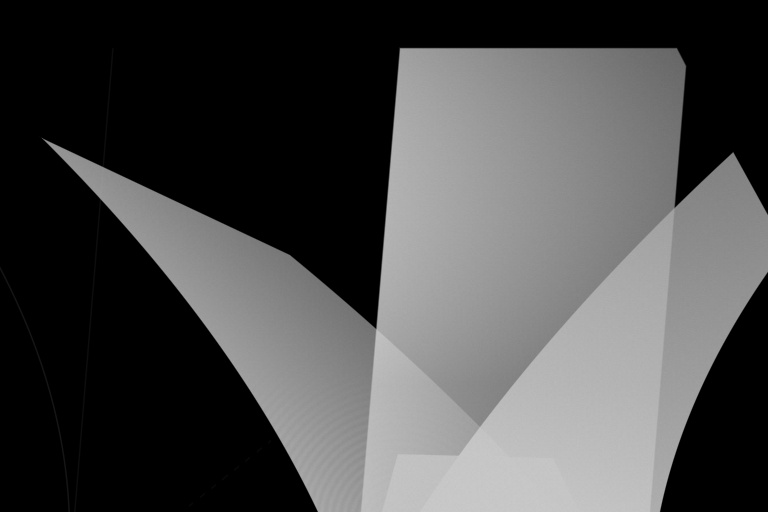
Reproduce this background procedurally as a Shadertoy shader.

```glsl
// Translucent grey blades fan up from the lower edge of a black field.
// Each blade is the overlap of smooth half planes bounded by lines or
// parabolas, lit by its own gradient and laid as a veil over the others.

#define ASPECT 1.5        // width of the design, its height being 1
#define VEIL 0.2          // light passed through from the layer below
#define GRAIN 0.012       // strength of the fine noise
#define RIPPLE 0.012      // strength of the rings on the left blade
#define LINE_WIDTH 0.0012 // half width of the faint outlines
#define LINE_LIGHT 0.085  // brightness of the faint outlines

float hash(vec2 cell) {
    return fract(sin(dot(cell, vec2(127.1, 311.7))) * 43758.5453);
}

// Signed distance to the curve x = k.x + k.y*y + k.z*y*y, positive on its right.
float curve(vec2 p, vec3 k) {
    float slope = k.y + 2.0 * k.z * p.y;
    return (p.x - k.x - p.y * (k.y + k.z * p.y)) / sqrt(1.0 + slope * slope);
}

// Signed distance to the line through a with the given slope, positive below.
float below(vec2 p, vec2 a, float slope) {
    return (a.y + slope * (p.x - a.x) - p.y) / sqrt(1.0 + slope * slope);
}

float cover(float d, float blur) {
    return smoothstep(-blur, blur, d);
}

// Lays a lit, translucent sheet over the light beneath it.
float veil(float under, float shade, float mask) {
    return mix(under, shade + VEIL * under, mask);
}

float outline(float d, float blur) {
    return 1.0 - smoothstep(0.0, LINE_WIDTH + blur, abs(d));
}

void mainImage(out vec4 fragColor, in vec2 fragCoord) {
    vec2 p = fragCoord / iResolution.xy * vec2(ASPECT, 1.0);
    float blur = 0.8 / iResolution.y;
    float light = 0.0;

    // Faint outlines on the dark field
    float stroke = outline(curve(p, vec3(0.146, 0.0824, 0.0)), blur)
                 * cover(0.906 - p.y, blur) * 0.6;
    float arc = outline(curve(p, vec3(0.135, -0.042, -0.506)), blur);
    light = LINE_LIGHT * max(stroke, arc);

    // Dotted trace near the foot of the left blade
    float dots = step(0.55, fract(p.x * 45.0)) * step(0.37, p.x) * step(p.x, 0.53);
    light += 0.035 * dots * outline(below(p, vec2(0.38, 0.02), 0.8), blur);

    // Left blade: bright along its outer curve, with fine rings low down
    float outer = curve(p, vec3(0.621, -0.473, -0.363));
    float inner = -curve(p, vec3(1.094, -0.889, -0.324));
    float leftBlade = min(min(outer, inner), below(p, vec2(0.082, 0.730), -0.471));
    float across = p.x - (0.621 - p.y * (0.473 + 0.363 * p.y));
    float rings = sin(420.0 * length(p - vec2(0.78, -0.02)));
    float leftShade = 0.65 - 0.5 * across - 0.1 * p.y
                    + RIPPLE * rings * smoothstep(0.32, 0.1, p.y);
    light = veil(light, leftShade, cover(leftBlade, blur));

    // Tall slab: glow at the left side, a clipped upper right corner
    float slabLeft = curve(p, vec3(0.705, 0.084, 0.0));
    float slabRight = -curve(p, vec3(1.2695, 0.081, 0.0));
    float slab = min(min(slabLeft, slabRight), 0.906 - p.y);
    slab = min(slab, below(p, vec2(1.322, 0.906), -1.94));
    float rise = max(p.y, 0.25) - 0.58;
    float slabShade = 0.70 - 0.42 * slabLeft - 0.7 * rise * rise;
    light = veil(light, slabShade, cover(slab, 1.3 * blur));

    // Right blade: lighter toward its foot
    float rightBlade = min(curve(p, vec3(0.820, 0.658, 0.303)),
                           -curve(p, vec3(1.289, 0.206, 0.52)));
    rightBlade = min(rightBlade, below(p, vec2(1.432, 0.703), -1.81));
    light = veil(light, 0.68 - 0.25 * p.y, cover(rightBlade, blur));

    // Low plinth at the base
    float plinth = min(curve(p, vec3(0.746, 0.274, 0.0)),
                       -curve(p, vec3(1.131, -0.486, 0.0)));
    plinth = min(plinth, below(p, vec2(0.777, 0.113), -0.026));
    light = veil(light, 0.62, cover(plinth, blur));

    // Grain on the lit sheets only
    float noise = hash(floor(p * 400.0)) - 0.5;
    light += GRAIN * noise * smoothstep(0.2, 0.4, light);

    fragColor = vec4(vec3(light), 1.0);
}
```
